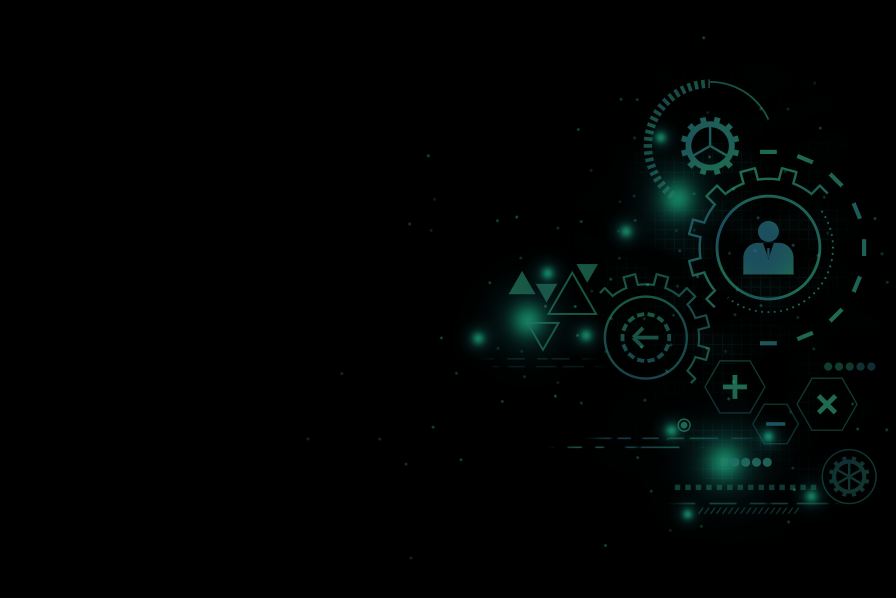
Give the GLSL for this background, as a Shadertoy shader.

```glsl
const float TAU = 6.2832;
const vec3 GREEN = vec3(.14, .49, .37), BLUE = vec3(.13, .36, .43);

// Gradient noise
vec2 hash2(vec2 p) {
  return fract(sin(p * mat2(127.1, 311.7, 269.5, 183.3)) * 4375.85);
}
float corner(vec2 i, vec2 f, vec2 o) { return dot(hash2(i + o) * 2. - 1., f - o); }
float noise(vec2 p) {
  vec2 i = floor(p), f = p - i, u = f * f * (3. - 2. * f), e = vec2(1, 0);
  return mix(mix(corner(i, f, e.yy), corner(i, f, e), u.x),
    mix(corner(i, f, e.yx), corner(i, f, e.xx), u.x), u.y);
}

// Coverage, repeats and angular cut
float fill(float d, float w) { return clamp(.5 - d / w, 0., 1.); }
float gauss(vec2 p, float r) { return exp(-dot(p, p) / (r * r)); }
vec2 polar(vec2 p, float n, float phase) {
  float s = TAU / n, a = atan(p.y, p.x) - phase;
  a -= s * round(a / s);
  return length(p) * vec2(cos(a), sin(a));
}
vec2 row(vec2 p, float gap, float n) {
  return vec2(p.x - gap * clamp(round(p.x / gap), 0., n - 1.), p.y);
}
float cut(float d, vec2 p, float mid, float c) {
  return max(d, length(p) * c - dot(p, vec2(cos(mid), sin(mid))));
}

// Distance shapes
float box(vec2 p, float x, float y) {
  vec2 q = abs(p) - vec2(x, y);
  return length(max(q, 0.)) + min(max(q.x, q.y), 0.);
}
float ring(vec2 p, float r, float h) { return abs(length(p) - r) - h; }
float triangle(vec2 p, float r, float up) {
  return max(-p.y * up, abs(p.x) * .866 + p.y * up * .5) - r;
}
float hexagon(vec2 p, float r) {
  p = abs(p);
  return abs(max(p.y, p.x * .866 + p.y * .5) - r) - .11;
}
float gear(vec2 p, float body, float outer, float tooth) {
  vec2 q = polar(p, 12., TAU / 24.);
  return min(length(p) - body, box(q - vec2(body, 0), outer - body, tooth));
}
float wheel(vec2 p, float r, float n) {
  float spoke = box(polar(p, n, TAU / 4.) - vec2(r * .35, 0), r * .35, .2);
  return min(max(gear(p, r * .84, r, r * .1), r * .64 - length(p)), spoke);
}
float arrow(vec2 p, float s) {
  vec2 q = vec2(p.x + s, abs(p.y)), h = vec2(q.x + q.y, q.y - q.x) * .707;
  return min(box(p, s, s * .15), box(h - vec2(s * .55, 0), s * .55, s * .15));
}
float plusSign(vec2 p) { return min(box(p, 2., .4), box(p, .4, 2.)); }
float person(vec2 p) {
  float torso = max(box(p + vec2(0, 3.7), 1.7, 2.) - 2.5, -p.y - 4.5);
  torso = max(torso, -triangle(p * vec2(1, .6), .55, -1.));
  return min(length(p - vec2(0, 2.7)) - 1.75, min(torso, box(p + vec2(0, .9), .2, .8)));
}

// Gears with their rings and arcs
float largeGear(vec2 p) {
  float d = min(ring(p, 8.6, .24), person(p));
  d = min(d, cut(abs(gear(p, 11.5, 13.4, 1.25)) - .2, p, 2.36, -.05));
  d = min(d, cut(box(polar(p, 16., 0.) - vec2(16, 0), .35, 1.4), p, 0., -.13));
  return min(d, cut(length(polar(p, 64., 0.) - vec2(10.8, 0)) - .17, p, -.8, .12));
}
float middleGear(vec2 p) {
  float d = cut(abs(gear(p, 8.9, 10.7, 1.)) - .18, p, .79, -.01);
  d = min(d, min(ring(p, 6.85, .2), arrow(p, 2.1)));
  return min(d, box(polar(p, 14., 0.) - vec2(3.9, 0), .32, .6));
}
float tickedArc(vec2 p) {
  float ticks = box(polar(p, 56., 0.) - vec2(10.4, 0), .7, .3);
  return min(cut(ticks, p, 2.83, .31), cut(ring(p, 10.7, .15), p, 1., .84));
}

// Triangles, hexagon signs and rows
float triangles(vec2 p) {
  float d = min(triangle(p - vec2(87.3, 52.1), 1.3, 1.), triangle(p - vec2(91.4, 51.5), 1.04, -1.));
  d = min(d, triangle(p - vec2(98.2, 54.8), 1.04, -1.));
  d = min(d, abs(triangle(p - vec2(95.7, 49.8), 2.3, 1.)) - .16);
  return min(d, abs(triangle(p - vec2(90.8, 44.5), 1.5, -1.)) - .16);
}
vec2 signs(vec2 p) {
  vec2 a = p - vec2(122.9, 35.3), b = p - vec2(138.3, 32.4), c = p - vec2(129.7, 29.1);
  float frames = min(min(hexagon(a, 4.35), hexagon(b, 4.35)), hexagon(c, 3.3));
  b = vec2(b.x + b.y, b.y - b.x) * .707;
  return vec2(min(min(plusSign(a), plusSign(b)), box(c, 1.6, .3)), frames);
}
vec2 rows(vec2 p) {
  vec2 q = p - vec2(117.2, 14.6), m = p - vec2(114.4, 28.9);
  float dots = length(row(p - vec2(121.1, 22.7), 1.8, 5.)) - .75;
  float dim = length(row(p - vec2(138.5, 38.7), 1.8, 5.)) - .68;
  dim = min(dim, box(row(p - vec2(113.3, 18.5), 1.75, 14.), .45, .45));
  dim = min(dim, box(row(q - vec2(q.y * .7, 0), 1., 17.), .13, .5));
  return vec2(min(dots, min(ring(m, 1., .12), length(m) - .55)), dim);
}

// Broken lines: left, right, height, strength
float streaks(vec2 p, float w) {
  vec4 lines[5] = vec4[5](vec4(97, 128, 26.7, .6), vec4(91, 119, 25.2, .65),
    vec4(111, 142, 15.8, .55), vec4(79, 101, 40, .25), vec4(78, 103, 38.7, .2));
  float m = 0.;
  for (int i = 0; i < 5; i++) {
    vec4 l = lines[i];
    float gaps = smoothstep(-.12, 0., noise(vec2(p.x * .4, l.z * 3.7)));
    m += l.w * gaps * smoothstep(0., 6., min(p.x - l.x, l.y - p.x)) * fill(abs(p.y - l.z) - .14, w);
  }
  return m;
}
float specks(vec2 p, float w) {
  vec2 id = floor(p / 5.), h = hash2(id), at = (id + .2 + .6 * h) * 5.;
  float kept = step(hash2(id + 41.).x, .75 * gauss((at - vec2(111, 50)) * .8, 27.));
  return kept * (.3 + .4 * h.y) * fill(length(p - at) - .22, w * 1.6);
}
// Lights: centre and radius
vec3 glows(vec2 p) {
  vec3 sum = vec3(0), lights[12] = vec3[12](vec3(113.3, 66.8, 2.7), vec3(88.3, 46.4, 2.6),
    vec3(121.2, 22.8, 3), vec3(91.6, 54.3, 1), vec3(80, 43.4, 1), vec3(98, 43.9, 1), vec3(104.7, 61.3, 1),
    vec3(110.5, 77, .9), vec3(115, 14, .8), vec3(135.7, 17, 1), vec3(128.5, 27, .9), vec3(112.3, 28, 1));
  for (int i = 0; i < 12; i++) {
    vec2 q = p - lights[i].xy;
    float r = lights[i].z;
    sum += vec3(.06, .34, .22) * gauss(q, r) + vec3(.02, .14, .14) * gauss(q, r * 2.1);
  }
  return sum;
}

void mainImage(out vec4 fragColor, in vec2 fragCoord) {
  // One unit is a hundredth of the height
  float w = 100. / iResolution.y;
  vec2 p = fragCoord * w, top = p - vec2(118.75, 75.6), low = p - vec2(142, 20.3);
  // Mesh and haze
  float haze = gauss((p - vec2(122, 57)) * vec2(1, .8), 16.) + .6 * gauss((p - vec2(124, 24)) * vec2(.6, 1), 9.);
  vec2 cell = abs(fract(p / 1.6) - .5) * 1.6;
  float mesh = .6 + 1.6 * fill(min(cell.x, cell.y) - .07, w);
  haze *= mesh * smoothstep(-.25, .4, noise(p * vec2(.12, .2)));
  vec3 color = vec3(.012, .06, .055) * haze + glows(p);
  // Line work
  vec2 s = signs(p), r = rows(p);
  float bright = min(min(largeGear(p - vec2(128.5, 58.6)), wheel(top, 4.9, 3.)), min(s.x, r.x));
  float medium = min(min(middleGear(p - vec2(108, 43.55)), triangles(p)), tickedArc(top));
  float dim = min(min(s.y, r.y), min(wheel(low, 3.4, 6.), ring(low, 4.5, .12)));
  float ink = .85 * fill(bright, w) + .7 * fill(medium, w) + .48 * fill(dim, w);
  ink += streaks(p, w) + specks(p, w);
  vec3 tint = mix(GREEN, BLUE, smoothstep(-.25, .35, noise(p * .09 + 3.)));
  fragColor = vec4(mix(color, max(color, tint), min(ink, 1.)), 1);
}
```
